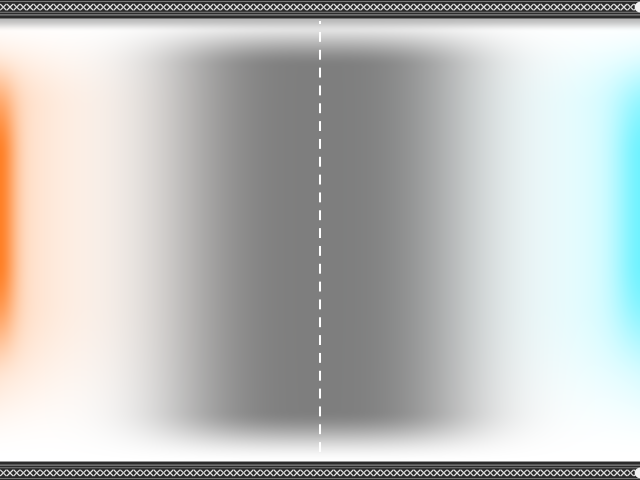
This background is drawn by a WebGL 1 fragment shader. Its source:

```glsl
precision highp float;

uniform vec2 u_resolution;

// Colours
const vec3 WARM_ABSORB = vec3(0.0, 0.50, 0.85);
const vec3 COOL_ABSORB = vec3(0.56, 0.05, 0.0);
const vec3 RAIL_DARK = vec3(0.17);
const vec3 RAIL_LINE = vec3(0.52);
const vec3 RAIL_LIGHT = vec3(0.88);

// Grey central band
const float BAND_WIDTH = 0.243;
const float BAND_DEPTH = 0.505;

// Side glows
const float WARM_CORE = 0.025;
const float COOL_CORE = 0.040;
const float GLOW_REACH = 0.10;

// Dashed divider
const float DASH_PERIOD = 0.03715;
const float DASH_CENTER = 0.6259;
const float DASH_HALF_LENGTH = 0.0103;
const float DASH_HALF_WIDTH = 0.0021;

// Rails, measured inward from the top and bottom edges
const float RAIL_DEPTH = 0.0385;
const float CHAIN_CENTER = 0.0148;
const float CHAIN_HALF_HEIGHT = 0.0068;
const float LINK_PERIOD = 0.0139;
const float LINK_THICKNESS = 0.0013;
const float SHADOW_DEPTH = 0.028;
const float SHADOW_STRENGTH = 0.27;

// Antialiased coverage of a signed distance in canvas heights
float fill(float dist) {
    return clamp(0.5 - dist * u_resolution.y, 0.0, 1.0);
}

float stripe(float value, float center, float halfWidth) {
    return fill(abs(value - center) - halfWidth);
}

// Soft window that rises over lo.x..lo.y and falls over hi.x..hi.y
float window(float v, vec2 lo, vec2 hi) {
    return smoothstep(lo.x, lo.y, v) * (1.0 - smoothstep(hi.x, hi.y, v));
}

// Bright core plus a wide tail, fading toward the corners
float sideGlow(float dist, float y, float coreWidth, float coreShare) {
    float core = exp(-pow(dist / coreWidth, 2.0));
    float tail = exp(-dist / GLOW_REACH);
    float coreFade = window(y, vec2(0.20, 0.46), vec2(0.67, 0.90));
    float tailFade = window(y, vec2(0.04, 0.38), vec2(0.77, 0.97));
    return coreShare * core * coreFade + (1.0 - coreShare) * tail * tailFade;
}

vec3 backdrop(vec2 uv) {
    float band = exp(-pow(abs(uv.x - 0.5) / BAND_WIDTH, 3.0));
    band *= window(uv.y, vec2(0.035, 0.145), vec2(0.86, 0.97));
    float warm = sideGlow(uv.x, uv.y, WARM_CORE, 0.62);
    float cool = sideGlow(1.0 - uv.x, uv.y, COOL_CORE, 0.50);
    vec3 glow = (1.0 - warm * WARM_ABSORB) * (1.0 - cool * COOL_ABSORB);
    return glow * (1.0 - BAND_DEPTH * band);
}

float divider(vec2 uv, float aspect) {
    float y = mod(uv.y - DASH_CENTER + 0.5 * DASH_PERIOD, DASH_PERIOD) - 0.5 * DASH_PERIOD;
    float dash = fill(abs(y) - DASH_HALF_LENGTH);
    float line = stripe(uv.x * aspect, 0.5 * aspect, DASH_HALF_WIDTH);
    return dash * line * step(0.05, uv.y) * step(uv.y, 0.957);
}

vec3 railColor(float x, float depth, float aspect) {
    // Parallel trim lines
    float trim = stripe(depth, 0.0030, 0.0008)
               + stripe(depth, 0.0255, 0.0009)
               + stripe(depth, 0.0310, 0.0013);
    vec3 color = mix(RAIL_DARK, RAIL_LINE, min(trim, 1.0));

    // Chain of crossed links
    vec2 link = vec2(mod(x, LINK_PERIOD) - 0.5 * LINK_PERIOD, depth - CHAIN_CENTER);
    float crossing = abs(abs(link.x) - abs(link.y)) * 0.707 - LINK_THICKNESS;
    float chain = fill(max(crossing, abs(link.y) - CHAIN_HALF_HEIGHT));
    color = mix(color, RAIL_LIGHT, chain);

    // Rounded cap at the right end
    float cap = length(vec2(x - aspect, depth - CHAIN_CENTER)) - 0.011;
    return mix(color, vec3(0.95), fill(cap));
}

void main() {
    vec2 uv = gl_FragCoord.xy / u_resolution;
    float aspect = u_resolution.x / u_resolution.y;
    float depth = min(uv.y, 1.0 - uv.y);

    vec3 color = backdrop(uv);

    // Shadow cast by the upper rail
    float shadowEdge = 1.0 - RAIL_DEPTH;
    float shadow = smoothstep(shadowEdge - SHADOW_DEPTH, shadowEdge, uv.y);
    color *= 1.0 - SHADOW_STRENGTH * shadow;

    color = mix(color, vec3(1.0), divider(uv, aspect));
    color = mix(color, railColor(uv.x * aspect, depth, aspect), fill(depth - RAIL_DEPTH));
    gl_FragColor = vec4(color, 1.0);
}
```
